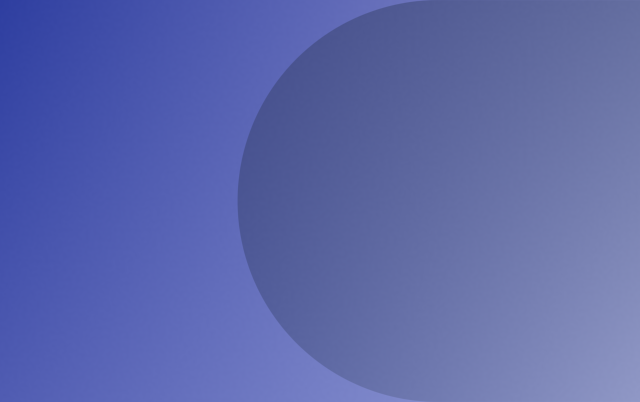
This background is drawn by a WebGL 2 fragment shader. Its source:

```glsl
#version 300 es
precision highp float;
// Diagonal indigo gradient with a large muted half-pill entering from the right.

#define PILL_CENTER vec2(1.091, 0.5)  // centre of the round end, in canvas heights
#define PILL_RADIUS 0.5
#define GRAIN_SCALE 90.0
#define GRAIN_AMOUNT 0.006

uniform vec2 u_resolution;
out vec4 fragColor;

// Blend of four corner colours: top left, top right, bottom left, bottom right
vec3 cornerGradient(vec2 uv, vec3 tl, vec3 tr, vec3 bl, vec3 br) {
    return mix(mix(bl, br, uv.x), mix(tl, tr, uv.x), uv.y);
}

// Signed distance to a capsule that runs endlessly to the right
float pillDistance(vec2 p) {
    p -= PILL_CENTER;
    p.x = min(p.x, 0.0);
    return length(p) - PILL_RADIUS;
}

vec2 hashGradient(vec2 cell) {
    float angle = 6.2832 * fract(sin(dot(cell, vec2(127.1, 311.7))) * 43758.5);
    return vec2(cos(angle), sin(angle));
}

float gradientNoise(vec2 p) {
    vec2 i = floor(p), f = fract(p);
    vec2 w = f * f * f * (f * (f * 6.0 - 15.0) + 10.0);
    vec2 e = vec2(0.0, 1.0);
    float a = dot(hashGradient(i), f);
    float b = dot(hashGradient(i + e.yx), f - e.yx);
    float c = dot(hashGradient(i + e.xy), f - e.xy);
    float d = dot(hashGradient(i + e.yy), f - e.yy);
    return mix(mix(a, b, w.x), mix(c, d, w.x), w.y);
}

void main() {
    vec2 uv = gl_FragCoord.xy / u_resolution;
    vec2 p = gl_FragCoord.xy / u_resolution.y;

    // Saturated backdrop
    vec3 backdrop = cornerGradient(uv,
        vec3(0.18, 0.243, 0.627), vec3(0.55, 0.565, 0.80),
        vec3(0.314, 0.361, 0.698), vec3(0.608, 0.639, 0.851));

    // Muted pill fill
    vec3 pill = cornerGradient(uv,
        vec3(0.173, 0.212, 0.482), vec3(0.392, 0.431, 0.627),
        vec3(0.188, 0.243, 0.522), vec3(0.565, 0.596, 0.776));

    // Smooth edge about one pixel wide
    float edge = 0.75 / u_resolution.y;
    float inside = 1.0 - smoothstep(-edge, edge, pillDistance(p));
    vec3 color = mix(backdrop, pill, inside);

    // Faint grain
    color += GRAIN_AMOUNT * gradientNoise(p * GRAIN_SCALE);
    fragColor = vec4(color, 1.0);
}
```
